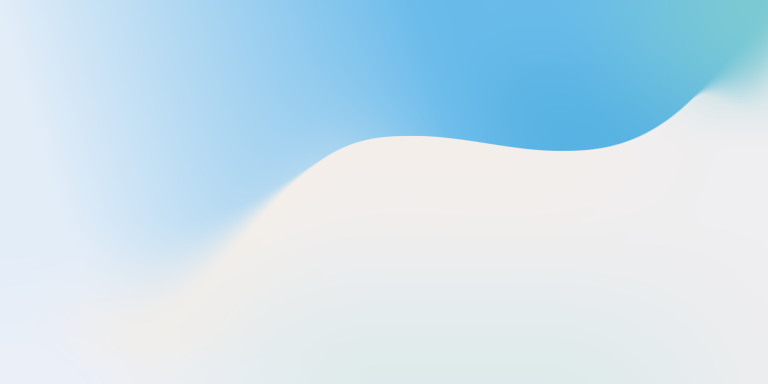
This background is drawn by a Shadertoy shader. Its source:

```glsl
// Soft blue sky above a pale wave whose edge melts into haze at both ends.

// Height of the wave: a bell-shaped left flank, a shallow dip, a rising right end.
float waveHeight(float x) {
    float left = 0.646 - 0.62 * (1.0 - exp(-pow(max(0.54 - x, 0.0) / 0.271, 2.8)));
    float dip = 0.039 * smoothstep(0.54, 0.729, x);
    float rise = 11.0 * pow(max(x - 0.729, 0.0), 2.5);
    return left - dip + rise;
}

// 1 below the low edge, 0 above the high edge.
float fadeOut(float low, float high, float x) {
    return 1.0 - smoothstep(low, high, x);
}

vec3 skyColor(vec2 uv, float height) {
    // Pale to deep blue, leaning slightly with height
    float s = uv.x - 0.15 * (1.0 - uv.y);
    vec3 color = mix(vec3(0.885, 0.928, 0.972), vec3(0.665, 0.835, 0.945), clamp(s / 0.26, 0.0, 1.0));
    color = mix(color, vec3(0.430, 0.740, 0.922), clamp((s - 0.26) / 0.27, 0.0, 1.0));
    color = mix(color, vec3(0.345, 0.700, 0.890), smoothstep(0.50, 0.68, s));

    // Lighter top and teal corner
    float top = smoothstep(0.65, 1.0, uv.y) * smoothstep(0.5, 0.65, uv.x);
    color = mix(color, vec3(0.425, 0.743, 0.920), 0.8 * top);
    float corner = length((1.0 - uv) * vec2(2.0, 1.0));
    color = mix(color, vec3(0.480, 0.790, 0.825), fadeOut(0.0, 0.6, corner));

    // Haze resting on the left flank
    float haze = 0.35 * exp(-max(height, 0.0) / 0.1) * fadeOut(0.35, 0.64, uv.x);
    return mix(color, vec3(0.93, 0.935, 0.94), haze);
}

vec3 waveColor(vec2 uv, float height) {
    // Warm band along the crest
    float band = exp(-pow(height / 0.24, 2.0)) * fadeOut(0.6, 1.0, uv.x);
    vec3 color = mix(vec3(0.937, 0.932, 0.940), vec3(0.953, 0.934, 0.918), band);

    // Sage floor and cool left side
    float floorTint = fadeOut(-0.1, 0.5, uv.y) * smoothstep(0.1, 0.5, uv.x) * fadeOut(0.7, 1.1, uv.x);
    color = mix(color, vec3(0.865, 0.918, 0.920), floorTint);
    float coolSide = fadeOut(0.0, 0.22, uv.x) + 0.5 * fadeOut(0.0, 0.15, uv.y) * fadeOut(0.2, 0.5, uv.x);
    color = mix(color, vec3(0.912, 0.938, 0.980), 0.85 * min(coolSide, 1.0));

    // Teal glow under the right end
    float glow = smoothstep(0.6, 1.05, uv.y) * smoothstep(0.84, 0.94, uv.x);
    return mix(color, vec3(0.55, 0.81, 0.83), glow);
}

void mainImage(out vec4 fragColor, in vec2 fragCoord) {
    vec2 uv = fragCoord / iResolution.xy;
    float height = uv.y - waveHeight(uv.x);

    // Crisp in the middle, blurred upward on the left and downward on the right
    float edge = 0.7 * fwidth(height);
    float blurAbove = 0.42 * fadeOut(0.1, 0.42, uv.x);
    float blurBelow = 0.28 * smoothstep(0.90, 1.0, uv.x);
    float coverage = smoothstep(-edge - blurBelow, edge + blurAbove, height);

    vec3 color = mix(waveColor(uv, height), skyColor(uv, height), coverage);
    fragColor = vec4(color, 1.0);
}
```
